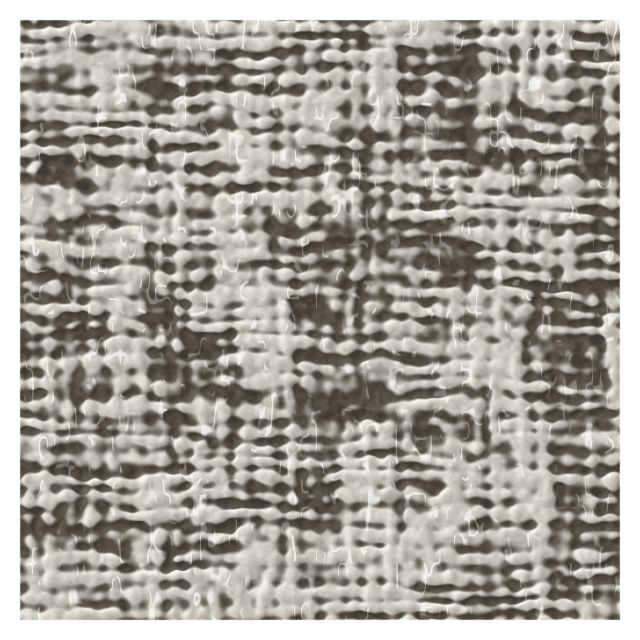
Give the GLSL for this texture, as a Shadertoy shader.

```glsl
// Glossy embossed weave: pale raised threads over dark recesses, in a white margin.
// Warped row and column waves plus stretched noise form a height field, which
// sets the paint tone, the relief shading and the small wet glints.

const float MARGIN = 0.0315;          // white frame width
const float ROWS = 34.0;              // horizontal gaps per canvas
const float COLS = 30.0;              // vertical gaps per canvas
const float ROW_DEPTH = 0.31;
const float COL_DEPTH = 0.17;
const float STREAK_DEPTH = 0.40;      // long horizontal variation
const float STRIP_DEPTH = 0.36;       // long vertical variation
const float LUMP_DEPTH = 0.52;
const float COVERAGE = 0.10;          // higher gives more pale thread
const float EDGE = 0.31;              // softness of the paint boundary
const float RELIEF = 0.0025;          // strength of directional shading
const float GLINT = 0.85;
const vec2 LIGHT_DIR = vec2(-0.80, 0.60);
const vec3 RECESS = vec3(0.315, 0.290, 0.243);
const vec3 THREAD = vec3(0.790, 0.775, 0.742);
const vec3 SHINE = vec3(0.99, 0.985, 0.975);
const vec3 PAPER = vec3(1.0);
const float TAU = 6.2831853;

float hash(vec2 cell) {
    uvec2 k = uvec2(ivec2(cell)) * uvec2(1597u, 3571u);
    uint n = (k.x ^ (k.y << 7)) * 747796u + k.y;
    n = (n ^ (n >> 15)) * 73244475u;
    n = (n ^ (n >> 13)) * 73244475u;
    n ^= n >> 16;
    return float(n & 65535u) / 65535.0;
}

// Smooth value noise from -1 to 1
float noise(vec2 p) {
    vec2 i = floor(p), f = fract(p);
    f = f * f * (3.0 - 2.0 * f);
    float low = mix(hash(i), hash(i + vec2(1, 0)), f.x);
    float high = mix(hash(i + vec2(0, 1)), hash(i + vec2(1, 1)), f.x);
    return 2.0 * mix(low, high, f.y) - 1.0;
}

// Uneven thread positions: slow drift, bends and small wobble
vec2 warpThreads(vec2 p) {
    vec2 drift = vec2(noise(p * vec2(9.0, 3.0) + 11.0),
                      noise(p * vec2(3.0, 9.0) + 47.0));
    vec2 bend = vec2(noise(p * vec2(23.0, 15.0) + 83.0),
                     noise(p * vec2(15.0, 23.0) + 129.0));
    vec2 wobble = vec2(noise(p * 51.0 + 151.0), noise(p * 47.0 + 173.0));
    return p + 0.011 * drift + 0.0075 * bend + 0.0035 * wobble;
}

// Above zero is raised thread, below zero is recess
float weaveHeight(vec2 p) {
    vec2 q = warpThreads(p);
    float rowGap = cos(TAU * q.y * ROWS) * (1.0 + 0.7 * noise(q * vec2(17.0, 20.0) + 7.0));
    float colGap = cos(TAU * q.x * COLS) * (1.0 + 0.9 * noise(q * vec2(18.0, 13.0) + 61.0));
    float streak = noise(q * vec2(12.0, 41.0) + 203.0);
    float strip = noise(q * vec2(25.0, 4.5) + 311.0);
    vec2 turned = mat2(0.8, 0.6, -0.6, 0.8) * p;
    float lump = 0.55 * noise(turned * 45.0 + 401.0) + 0.45 * noise(p * vec2(72.0, 88.0) + 503.0);
    return COVERAGE - ROW_DEPTH * rowGap - COL_DEPTH * colGap
         + STREAK_DEPTH * streak + STRIP_DEPTH * strip + LUMP_DEPTH * lump;
}

// Compressed height with ripples in the glossy skin
float surface(vec2 p, float height) {
    float ripple = noise(p * vec2(78.0, 44.0) + 607.0);
    return height / (1.0 + 0.9 * abs(height)) + 0.22 * ripple;
}

// Short bright flecks, broken up by a patch mask
float flecks(vec2 p) {
    float ridge = abs(noise(p * vec2(88.0, 46.0) + 701.0));
    float patches = smoothstep(0.2, 0.55, noise(p * vec2(63.0, 45.0) + 809.0));
    return (1.0 - smoothstep(0.05, 0.28, ridge)) * patches;
}

vec3 weaveColor(vec2 p) {
    const float STEP = 0.0018;
    vec2 px = p + vec2(STEP, 0.0), py = p + vec2(0.0, STEP);
    float height = weaveHeight(p);
    float here = surface(p, height);
    vec2 slope = vec2(surface(px, weaveHeight(px)) - here,
                      surface(py, weaveHeight(py)) - here) / STEP;
    float facing = -dot(slope, LIGHT_DIR);

    // Paint tone and relief
    float raised = smoothstep(-EDGE, EDGE, height);
    vec3 color = mix(RECESS, THREAD, raised);
    color += RELIEF * clamp(facing, -85.0, 45.0) * mix(0.5, 1.0, raised);
    color += 0.045 * noise(p * 83.0 + 907.0) + 0.03 * noise(p * 190.0 + 31.0);

    // Wet reflections
    float sheen = smoothstep(36.0, 85.0, facing) * raised;
    float glint = max(0.85 * sheen, flecks(p) * mix(0.35, 0.9, raised));
    return max(mix(color, SHINE, GLINT * glint), RECESS * 0.8);
}

void mainImage(out vec4 fragColor, in vec2 fragCoord) {
    vec2 uv = fragCoord / iResolution.xy;
    vec2 p = fragCoord / iResolution.y;
    vec2 inset = 0.5 - MARGIN - abs(uv - 0.5);
    float pixel = 1.0 / iResolution.y;
    float inside = smoothstep(-pixel, pixel, min(inset.x, inset.y));
    vec3 color = clamp(weaveColor(p), 0.0, 1.0);
    fragColor = vec4(mix(PAPER, color, inside), 1.0);
}
```
